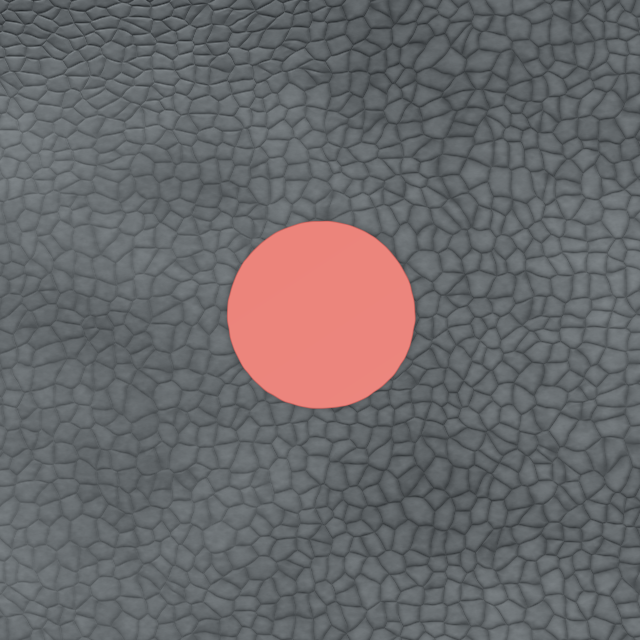
Give the GLSL for this texture, as a three.js fragment shader.

```glsl
// Grey pebbled leather with soft folds and a flat coral disc at the centre.
varying vec2 vUv;

const vec3 LEATHER = vec3(0.392, 0.413, 0.425);
const vec3 CORAL = vec3(0.926, 0.521, 0.487);
const vec3 RIM = vec3(0.70, 0.29, 0.28);
const vec2 DISC_CENTRE = vec2(0.502, 0.508);
const float DISC_RADIUS = 0.147;
const float GRAIN_SCALE = 33.0;

vec2 hash2(vec2 p) {
  vec3 q = fract(vec3(p.xyx) * vec3(0.1031, 0.1030, 0.0973));
  q += dot(q, q.yzx + 33.33);
  return fract((q.xx + q.yz) * q.zy);
}

float valueNoise(vec2 p) {
  vec2 cell = floor(p);
  vec2 f = fract(p);
  f = f * f * (3.0 - 2.0 * f);
  float low = mix(hash2(cell).x, hash2(cell + vec2(1.0, 0.0)).x, f.x);
  float high = mix(hash2(cell + vec2(0.0, 1.0)).x, hash2(cell + 1.0).x, f.x);
  return mix(low, high, f.y);
}

float fbm(vec2 p) {
  float sum = 0.0;
  float weight = 0.5;
  for (int i = 0; i < 4; i++) {
    sum += weight * valueNoise(p);
    p = mat2(1.6, 1.2, -1.2, 1.6) * p + 7.3;
    weight *= 0.5;
  }
  return sum;
}

// Soft elliptical patch, 1 at its centre.
float patchAt(vec2 p, vec2 centre, vec2 size) {
  vec2 d = (p - centre) / size;
  return exp(-dot(d, d));
}

// Compress the grain into flat wrinkles toward the upper left.
vec2 grainSpace(vec2 p) {
  float rise = max(p.y - 0.62, 0.0);
  float side = 1.0 - smoothstep(0.2, 0.75, p.x);
  vec2 warp = vec2(fbm(p * 9.0), fbm(p * 9.0 + 31.0)) - 0.47;
  return p * GRAIN_SCALE + warp * 1.6 + vec2(0.0, 26.0 * rise * rise * side);
}

// Distance to the cell seam in x, random cell value in y.
vec2 pebble(vec2 p) {
  vec2 cell = floor(p);
  float nearest = 8.0;
  float second = 8.0;
  float tint = 0.0;
  for (int j = -1; j <= 1; j++) {
    for (int i = -1; i <= 1; i++) {
      vec2 id = cell + vec2(float(i), float(j));
      vec2 seed = hash2(id + 50.0);
      float d = length(id + 0.1 + 0.8 * seed - p);
      second = min(second, max(nearest, d));
      if (d < nearest) {
        nearest = d;
        tint = seed.y;
      }
    }
  }
  return vec2(second - nearest, tint);
}

float dome(float seam) {
  return 1.0 - exp(-seam * 4.5);
}

// Broad light and dark folds.
float foldTone(vec2 p) {
  float tone = 0.10 * (fbm(p * vec2(4.0, 5.0) + 4.0) - 0.47);
  tone -= 0.055 * patchAt(p, vec2(0.64, 0.89), vec2(0.14, 0.13));
  tone -= 0.045 * patchAt(p, vec2(0.30, 0.71), vec2(0.16, 0.06));
  tone -= 0.045 * patchAt(p, vec2(0.14, 0.23), vec2(0.13, 0.09));
  tone -= 0.035 * patchAt(p, vec2(0.12, 0.50), vec2(0.15, 0.06));
  tone -= 0.030 * patchAt(p, vec2(0.67, 0.20), vec2(0.12, 0.10));
  tone -= 0.045 * patchAt(p, vec2(0.15, 1.0), vec2(0.30, 0.08));
  tone += 0.040 * patchAt(p, vec2(0.10, 0.75), vec2(0.22, 0.10));
  tone += 0.035 * patchAt(p, vec2(0.03, 0.10), vec2(0.14, 0.15));
  tone += 0.025 * patchAt(p, vec2(0.40, 0.23), vec2(0.10, 0.08));
  tone += 0.020 * patchAt(p, vec2(0.95, 0.58), vec2(0.12, 0.14));
  return tone;
}

vec3 leather(vec2 p) {
  const float STEP = 0.0025;
  vec2 grain = pebble(grainSpace(p));
  float height = dome(grain.x);
  float above = dome(pebble(grainSpace(p + vec2(0.0, STEP))).x);
  float beside = dome(pebble(grainSpace(p + vec2(STEP, 0.0))).x);

  // Relief is crisp on the right, faint at left, steep at the upper left.
  float wrinkle = smoothstep(0.70, 1.0, p.y) * (1.0 - smoothstep(0.25, 0.75, p.x));
  float depth = mix(0.55, 1.0, smoothstep(0.1, 0.75, p.x));
  float slope = (height - above) * (0.07 + 0.14 * wrinkle) + (beside - height) * 0.04;
  float fibre = fbm(p * vec2(95.0, 150.0)) - 0.47;
  float tone = foldTone(p) + depth * 0.155 * (height - 0.64) + slope;
  tone += 0.030 * (grain.y - 0.5) * height + 0.075 * fibre;
  return LEATHER + tone * vec3(0.97, 1.0, 1.01);
}

void main() {
  vec3 colour = leather(vUv);

  // Disc with a thin, slightly uneven rim and contact shade.
  float wobble = 0.0014 * (valueNoise(vUv * 70.0) - 0.5);
  float edge = length(vUv - DISC_CENTRE) - DISC_RADIUS + wobble;
  colour *= 1.0 - 0.14 * exp(-max(edge, 0.0) * 220.0);
  float sheen = 0.012 * dot(vUv - DISC_CENTRE, vec2(2.0, -3.0));
  vec3 disc = mix(CORAL + sheen * vec3(0.2, 0.5, 0.9), RIM, 0.6 * smoothstep(-0.0025, 0.0, edge));
  colour = mix(disc, colour, smoothstep(-0.0012, 0.0012, edge));
  gl_FragColor = vec4(colour, 1.0);
}
```
